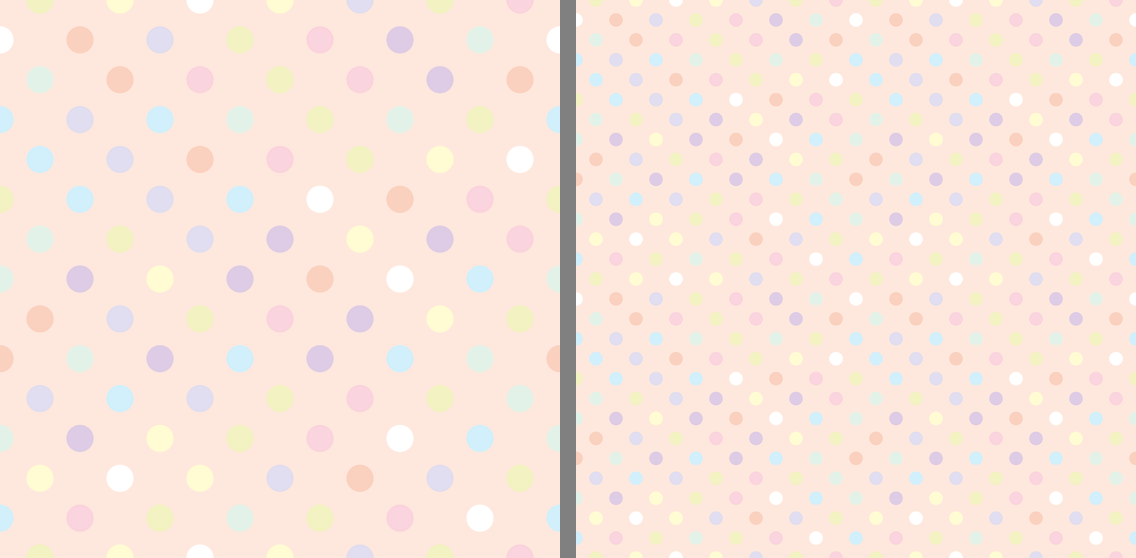
Left: one tile. Right: repeated 2 by 2.
Give the GLSL for this pattern, as a WebGL 2 fragment shader.

```glsl
#version 300 es
precision highp float;
// Staggered pastel polka dots on a pale peach ground, tiling seamlessly.

uniform vec2 u_resolution;
out vec4 fragColor;

const vec2 REPEATS = vec2(7.0, 14.0);   // dots across, rows down
const float DOT_RADIUS = 0.0242;        // in canvas widths
const float EDGE_SOFTNESS = 0.0014;
const vec3 GROUND = vec3(0.995, 0.910, 0.865);

const vec3 PASTELS[9] = vec3[9](
  vec3(1.00, 1.00, 1.00),   // white
  vec3(0.87, 0.80, 0.90),   // lavender
  vec3(0.95, 0.95, 0.76),   // lime
  vec3(0.98, 0.82, 0.75),   // apricot
  vec3(0.82, 0.94, 0.99),   // sky
  vec3(1.00, 0.99, 0.83),   // cream
  vec3(0.98, 0.83, 0.87),   // pink
  vec3(0.89, 0.95, 0.91),   // mint
  vec3(0.88, 0.87, 0.94)    // periwinkle
);

float hash(vec2 p) {
  vec3 q = fract(vec3(p.xyx) * 0.1031);
  q += dot(q, q.yzx + 33.33);
  return fract((q.x + q.y) * q.z);
}

// Stepped and jittered choice that keeps neighbours in a row different
vec3 dotColour(vec2 cell) {
  vec2 id = mod(cell, REPEATS);
  float jitter = floor(3.0 * hash(id + 5.0));
  return PASTELS[int(mod(4.0 * id.x + 2.0 * id.y + jitter, 9.0))];
}

// Cell of the nearest dot; every even row is shifted by half a step
vec2 nearestCell(vec2 grid, out vec2 centre) {
  float row = round(grid.y);
  float stagger = 0.5 * (1.0 - mod(row, 2.0));
  float column = round(grid.x - stagger);
  centre = vec2(column + stagger, row);
  return vec2(column, row);
}

void main() {
  vec2 uv = gl_FragCoord.xy / u_resolution;
  vec2 centre;
  vec2 cell = nearestCell(uv * REPEATS, centre);

  // Round dots measured in canvas widths
  vec2 offset = uv - centre / REPEATS;
  offset.y *= u_resolution.y / u_resolution.x;
  float dist = length(offset) - DOT_RADIUS;

  // Smooth edge, at least one pixel wide
  float soft = max(EDGE_SOFTNESS, 0.75 / u_resolution.x);
  float cover = 1.0 - smoothstep(-soft, soft, dist);

  // Faintly deeper rim on the tinted dots
  vec3 tint = dotColour(cell);
  float rim = smoothstep(-0.005, -0.001, dist);
  tint = mix(tint, tint * tint, 0.06 * rim);

  fragColor = vec4(mix(GROUND, tint, cover), 1.0);
}
```
